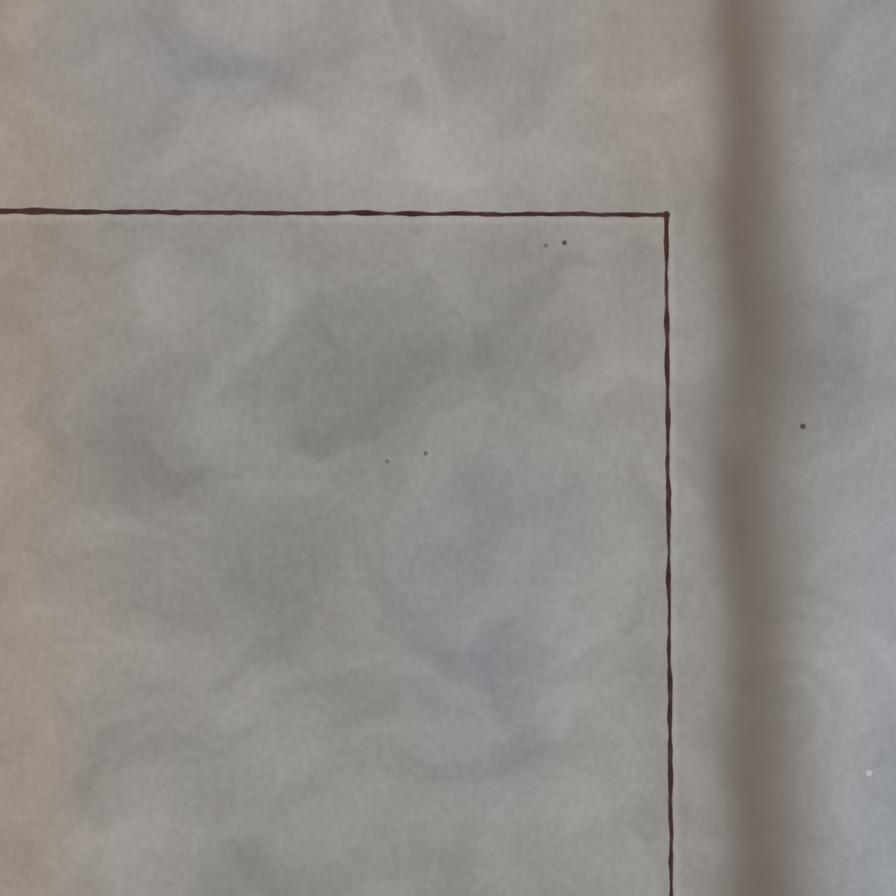
A WebGL 1 fragment shader for this texture:

```glsl
precision highp float;
// Mottled grey plaster wall with a scored brown corner line and a soft vertical groove.
uniform vec2 u_resolution;

const vec3 WARM_PLASTER = vec3(0.600, 0.555, 0.515);
const vec3 GREY_PLASTER = vec3(0.575, 0.565, 0.548);
const vec3 TOP_PLASTER = vec3(0.610, 0.590, 0.578);
const vec3 COOL_PLASTER = vec3(0.580, 0.592, 0.608);
const vec3 GROOVE_SHADE = vec3(0.415, 0.375, 0.345);
const vec3 LINE_INK = vec3(0.235, 0.155, 0.150);
const vec3 SPECK_INK = vec3(0.280, 0.250, 0.240);
const vec2 CORNER = vec2(0.7435, 0.7600);
const float H_LINE_TILT = -0.0055;
const float V_LINE_TILT = 0.0075;
const float LINE_HALF_WIDTH = 0.0023;
const float GROOVE_X = 0.826;
const float MOTTLE = 0.075;
const float GRAIN = 0.022;

vec2 gradientAt(vec2 cell) {
  float a = 6.2832 * fract(sin(dot(cell, vec2(127.1, 311.7))) * 43758.5);
  return vec2(cos(a), sin(a));
}

float gradientNoise(vec2 p) {
  vec2 i = floor(p), f = p - i;
  vec2 w = f * f * f * (f * (f * 6.0 - 15.0) + 10.0);
  float a = dot(gradientAt(i), f);
  float b = dot(gradientAt(i + vec2(1.0, 0.0)), f - vec2(1.0, 0.0));
  float c = dot(gradientAt(i + vec2(0.0, 1.0)), f - vec2(0.0, 1.0));
  float d = dot(gradientAt(i + vec2(1.0, 1.0)), f - vec2(1.0, 1.0));
  return mix(mix(a, b, w.x), mix(c, d, w.x), w.y);
}

float fbm(vec2 p) {
  float sum = 0.0, amp = 0.6;
  for (int i = 0; i < 5; i++) {
    sum += amp * gradientNoise(p);
    p = mat2(1.6, 1.2, -1.2, 1.6) * p + 7.3;
    amp *= 0.52;
  }
  return sum;
}

// Soft elliptical patch, 1 at its centre.
float patchAt(vec2 p, vec2 centre, vec2 radius) {
  vec2 q = (p - centre) / radius;
  return exp(-dot(q, q));
}

float speck(vec2 p, vec2 centre, float radius) {
  float aa = 1.2 / u_resolution.y;
  return 1.0 - smoothstep(radius - aa, radius + aa, length(p - centre));
}

float stroke(float dist, float halfWidth) {
  float aa = 1.1 / u_resolution.y;
  return 1.0 - smoothstep(halfWidth - aa, halfWidth + aa, abs(dist));
}

vec3 plasterBase(vec2 p, vec2 warped) {
  vec3 col = mix(WARM_PLASTER, GREY_PLASTER, smoothstep(-0.05, 0.24, warped.x));
  float above = smoothstep(0.68, 0.84, warped.y);
  col = mix(col, TOP_PLASTER, above * smoothstep(0.0, 0.45, warped.x) * 0.8);
  col = mix(col, WARM_PLASTER, 0.6 * patchAt(p, vec2(0.74, 0.95), vec2(0.10, 0.25)));
  col = mix(col, COOL_PLASTER, smoothstep(0.85, 0.98, p.x) * (1.0 - 0.4 * p.y));
  // Broad stains and worn light areas
  float tone = -0.045 * patchAt(warped, vec2(0.18, 0.50), vec2(0.08, 0.07));
  tone -= 0.045 * patchAt(warped, vec2(0.43, 0.55), vec2(0.14, 0.09));
  tone -= 0.035 * patchAt(warped, vec2(0.58, 0.63), vec2(0.09, 0.05));
  tone -= 0.040 * patchAt(warped, vec2(0.30, 0.36), vec2(0.13, 0.08));
  tone -= 0.050 * patchAt(warped, vec2(0.34, 0.01), vec2(0.07, 0.035));
  tone -= 0.050 * patchAt(warped, vec2(0.92, 0.57), vec2(0.05, 0.09));
  tone -= 0.030 * patchAt(warped, vec2(0.71, 0.70), vec2(0.03, 0.05));
  tone += 0.030 * patchAt(warped, vec2(0.65, 0.36), vec2(0.05, 0.22));
  tone += 0.025 * patchAt(warped, vec2(0.52, 0.83), vec2(0.22, 0.05));
  tone += 0.030 * patchAt(warped, vec2(0.97, 0.25), vec2(0.07, 0.22));
  float blue = patchAt(warped, vec2(0.55, 0.28), vec2(0.09, 0.16))
             + 0.6 * patchAt(warped, vec2(0.19, 0.93), vec2(0.12, 0.06));
  return col + tone + blue * vec3(-0.025, -0.015, 0.018);
}

void main() {
  vec2 p = gl_FragCoord.xy / u_resolution;
  vec2 warp = vec2(fbm(p * 5.0), fbm(p * 5.0 + 31.0));
  vec3 col = plasterBase(p, p + 0.09 * warp);

  // Trowel mottling, sweeping strokes and fine grain
  float streaks = fbm(mat2(0.95, -0.3, 0.3, 0.95) * p * vec2(5.0, 17.0) + 2.0 * warp);
  float sweep = gradientNoise(vec2(length(p - vec2(0.88, 0.20)) * 65.0, p.x * 5.0));
  col += MOTTLE * fbm(p * 9.0 + 1.5 * warp) + 0.032 * streaks;
  col += 0.035 * sweep * patchAt(p, vec2(0.90, 0.25), vec2(0.13, 0.10));
  col += GRAIN * gradientNoise(p * 110.0) + 0.5 * GRAIN * gradientNoise(p * vec2(210.0, 90.0));

  // Groove: steep on its left, long shade on its right
  float g = p.x - GROOVE_X - 0.010 * (1.0 - p.y) - 0.02 * gradientNoise(vec2(p.x * 4.0, p.y * 5.0));
  float spread = g < 0.0 ? 0.036 : 0.058;
  float groove = exp(-g * g / (spread * spread));
  col = mix(col, GROOVE_SHADE + 0.06 * warp.x, groove * (0.78 + 0.25 * warp.y));

  // Scored lines meeting at the corner
  float wobble = 0.0012 * gradientNoise(p * 24.0) + 0.0006 * gradientNoise(p * 90.0);
  float dh = p.y - CORNER.y - H_LINE_TILT * (p.x - CORNER.x) + wobble;
  float dv = p.x - CORNER.x - V_LINE_TILT * (CORNER.y - p.y) + wobble;
  float width = LINE_HALF_WIDTH * (1.0 + 0.8 * gradientNoise(p * 38.0));
  float onH = 1.0 - smoothstep(0.000, 0.004, p.x - CORNER.x);
  float onV = 1.0 - smoothstep(0.000, 0.004, p.y - CORNER.y);
  float thicken = 1.0 + 0.35 * (1.0 - smoothstep(0.0, 0.25, p.x));
  col += 0.035 * onV * exp(-pow((dv - 0.006) / 0.004, 2.0));
  col += 0.025 * onH * exp(-pow((dh + 0.007) / 0.004, 2.0));
  float ink = max(onH * stroke(dh, width * thicken), onV * stroke(dv, width));
  ink = max(ink, speck(p, CORNER, 0.0042));
  col = mix(col, LINE_INK + 0.08 * gradientNoise(p * 60.0), 0.92 * ink);

  // Pits and chips
  float pits = speck(p, vec2(0.630, 0.729), 0.0026);
  pits = max(pits, 0.6 * speck(p, vec2(0.609, 0.726), 0.0022));
  pits = max(pits, speck(p, vec2(0.896, 0.524), 0.0030));
  pits = max(pits, 0.7 * speck(p, vec2(0.475, 0.494), 0.0024));
  pits = max(pits, 0.5 * speck(p, vec2(0.432, 0.485), 0.0022));
  col = mix(col, SPECK_INK, 0.85 * pits);
  col += 0.12 * speck(p, vec2(0.970, 0.137), 0.0035);
  gl_FragColor = vec4(clamp(col, 0.0, 1.0), 1.0);
}
```
